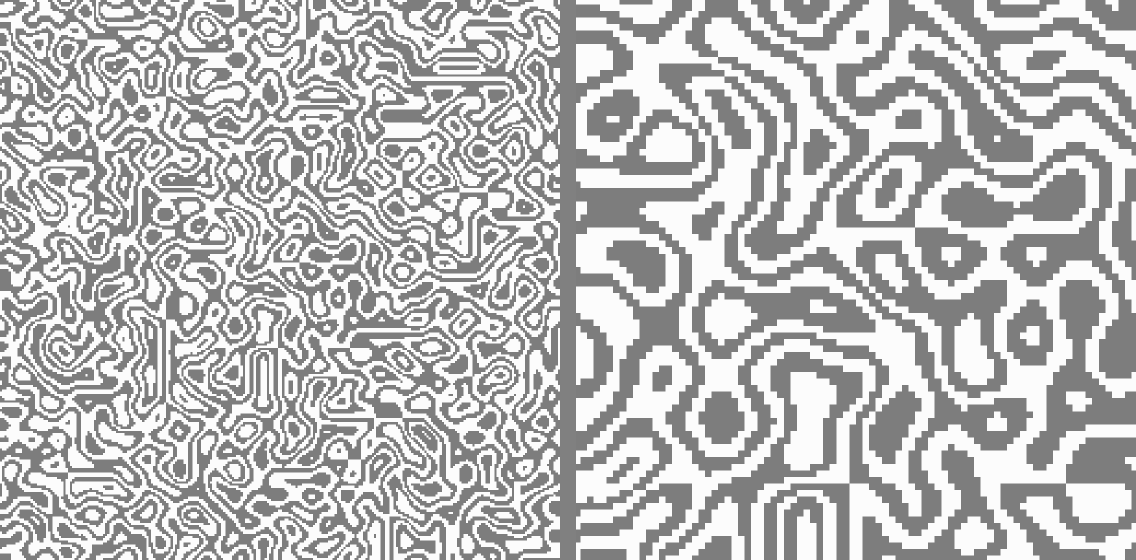
Left: the whole. Right: its middle third, enlarged.
Give the GLSL for this pattern, as a WebGL 1 fragment shader.

```glsl
precision highp float;

uniform vec2 u_resolution;

#define CELLS 20.0              // noise cells across the canvas
#define GRAINS 256.0            // square grains across the canvas
#define BANDS 3.2               // light/dark pairs per unit of noise
#define LATTICE_SHIFT vec2(37.1, 11.9)
#define DIRECTIONS 8.0          // possible gradient headings
#define LIGHT vec3(0.99)
#define DARK vec3(0.49)

const float TAU = 6.2831853;

float hash(vec2 p) {
  vec3 q = fract(p.xyx * vec3(0.1031, 0.1030, 0.0973));
  q += dot(q, q.yzx + 33.33);
  return fract((q.x + q.y) * q.z);
}

// Unit gradient along an axis or a diagonal
vec2 gradient(vec2 corner) {
  float angle = floor(hash(corner) * DIRECTIONS) * TAU / DIRECTIONS;
  return vec2(cos(angle), sin(angle));
}

float gradientNoise(vec2 p) {
  vec2 i = floor(p);
  vec2 f = p - i;
  vec2 w = f * f * f * (f * (f * 6.0 - 15.0) + 10.0);
  vec2 e = vec2(1.0, 0.0);
  float a = dot(gradient(i), f);
  float b = dot(gradient(i + e.xy), f - e.xy);
  float c = dot(gradient(i + e.yx), f - e.yx);
  float d = dot(gradient(i + e.xx), f - e.xx);
  return mix(mix(a, b, w.x), mix(c, d, w.x), w.y);
}

// Alternating contour bands, constant within each grain
float contourBands(vec2 uv) {
  vec2 grain = (floor(uv * GRAINS) + 0.5) / GRAINS;
  float height = gradientNoise(grain * CELLS + LATTICE_SHIFT);
  return step(0.0, sin(height * BANDS * TAU));
}

void main() {
  float size = min(u_resolution.x, u_resolution.y);

  // Four samples per pixel smooth the grain edges at any size
  float coverage = 0.0;
  for (int y = 0; y < 2; y++) {
    for (int x = 0; x < 2; x++) {
      vec2 offset = vec2(float(x), float(y)) * 0.5 - 0.25;
      coverage += 0.25 * contourBands((gl_FragCoord.xy + offset) / size);
    }
  }

  gl_FragColor = vec4(mix(DARK, LIGHT, coverage), 1.0);
}
```
